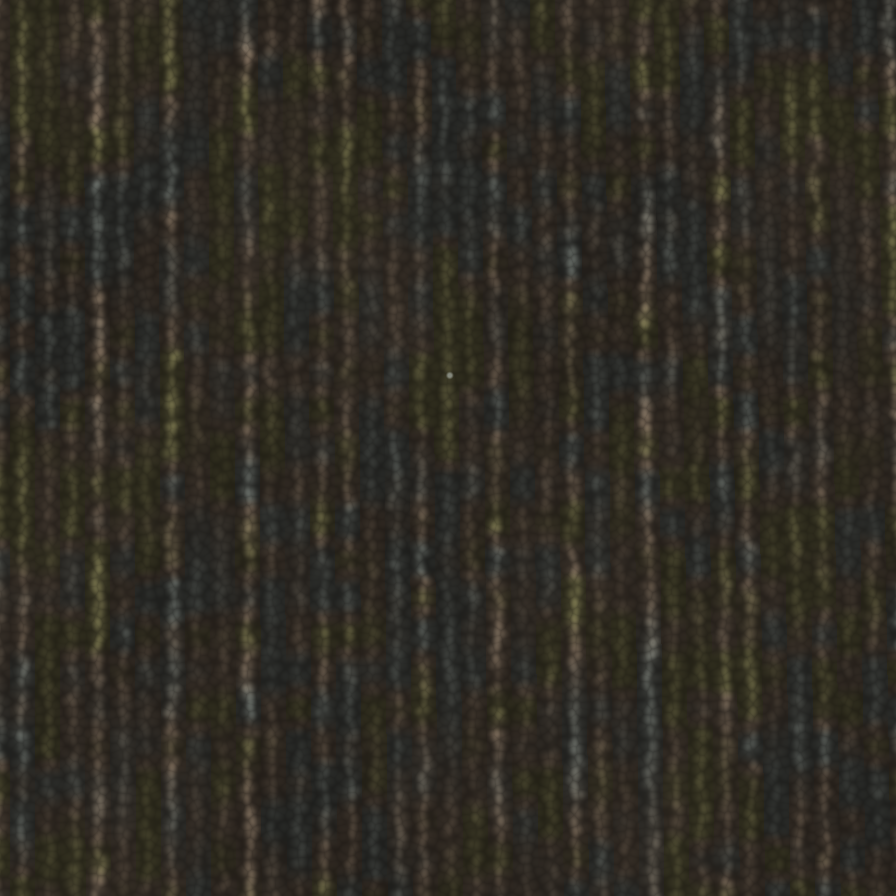
Give the GLSL for this texture, as a three.js fragment shader.

```glsl
// Dark ribbed carpet: upright rows of knotted grey yarn over a brown-black ground.
varying vec2 vUv;

const float CORDS = 36.0;          // cords across
const float CORD_OFFSET = 0.4;     // phase of the first cord, in cords
const float CORD_WIDTH = 0.23;     // soft half width, in cords
const float BRIGHT_PERIOD = 3.2;   // a pale cord about every third one
const float BRIGHT_PHASE = 6.0;
const float LEAN = 0.016;          // cords spread slightly toward the bottom
const float LEAN_PIVOT = 0.7;
const float WOBBLE = 0.20;         // sideways wander of the yarn
const float STITCHES = 78.0;       // knots down
const float DASHES = 17.0;         // worn stretches down
const vec2 FIBRE_GRID = vec2(100.0, 96.0);
const vec2 FLECK_POS = vec2(0.502, 0.581);
const float FLECK_RADIUS = 0.005;

const vec3 GAP = vec3(0.115, 0.108, 0.095);
const vec3 GROUND = vec3(0.185, 0.178, 0.158);
const vec3 YARN = vec3(0.445, 0.435, 0.390);
const vec3 FLECK = vec3(0.60, 0.62, 0.58);
const vec3 OLIVE_TINT = vec3(1.03, 1.02, 0.76);
const vec3 BROWN_TINT = vec3(1.08, 0.96, 0.90);
const vec3 SLATE_TINT = vec3(0.93, 1.00, 1.06);

float hash(vec2 p) {
  vec3 q = fract(vec3(p.xyx) * 0.1031);
  q += dot(q, q.yzx + 33.33);
  return fract((q.x + q.y) * q.z);
}

// Smooth noise along one cord, independent of its neighbours.
float cordNoise(float cord, float t) {
  float k = floor(t);
  float f = smoothstep(0.0, 1.0, t - k);
  return mix(hash(vec2(cord, k)), hash(vec2(cord, k + 1.0)), f);
}

// Distance to the nearest scattered fibre centre.
float cellular(vec2 p) {
  vec2 cell = floor(p);
  float nearest = 2.0;
  for (int y = -1; y <= 1; y++) {
    for (int x = -1; x <= 1; x++) {
      vec2 c = cell + vec2(float(x), float(y));
      vec2 centre = c + vec2(hash(c + 11.0), hash(c + 57.0));
      nearest = min(nearest, distance(p, centre));
    }
  }
  return nearest;
}

// Broad uneven patches, from -1 to 1.
float patches(vec2 p) {
  return 0.5 * sin(p.x * 9.0 + 2.0 * sin(p.y * 7.0))
       + 0.5 * sin(p.y * 13.0 + 2.5 * sin(p.x * 11.0 + 1.0));
}

void main() {
  // Cord layout
  float x = vUv.x * (1.0 - LEAN * (LEAN_PIVOT - vUv.y));
  float row = x * CORDS - CORD_OFFSET;
  float cord = floor(row);
  float id = cord + 20.0;
  float rnd = hash(vec2(id, 3.7));

  // Yarn centre line and profile
  float wander = cordNoise(id + 100.0, vUv.y * STITCHES * 0.7) - 0.5;
  float drift = cordNoise(id + 200.0, vUv.y * 5.0) - 0.5;
  float centre = 0.5 + WOBBLE * (wander + 0.5 * drift) + 0.12 * (rnd - 0.5);
  float stitch = cordNoise(id + 300.0, vUv.y * STITCHES);
  float width = CORD_WIDTH * mix(0.75, 1.15, stitch);
  float d = (fract(row) - centre) / width;
  float profile = exp(-d * d);

  // Pale and dim cords, worn along their length
  float beat = 0.5 + 0.5 * cos(6.28319 * (cord - BRIGHT_PHASE) / BRIGHT_PERIOD);
  float strength = 0.30 + 0.58 * beat * beat + 0.22 * (rnd - 0.3);
  float dash = mix(0.45, 1.1, cordNoise(id + 400.0, vUv.y * DASHES));
  float fibre = 1.0 - smoothstep(0.1, 0.85, cellular(vUv * FIBRE_GRID));
  float knots = mix(0.45, 1.0, stitch) * mix(0.55, 1.15, fibre);

  // Ground and yarn
  float mottling = patches(vUv);
  float groundLight = 0.30 + 0.45 * fibre + 0.15 * mottling;
  vec3 color = mix(GAP, GROUND, clamp(groundLight, 0.0, 1.0));
  color = mix(color, YARN, clamp(profile * strength * dash * knots, 0.0, 1.0));

  // Olive, brown and slate dye variation
  float dye = cordNoise(id + 500.0, vUv.y * 24.0) + 0.25 * mottling;
  vec3 tint = mix(SLATE_TINT, BROWN_TINT, smoothstep(0.1, 0.55, dye));
  tint = mix(tint, OLIVE_TINT, smoothstep(0.55, 0.9, dye));
  color *= tint;

  // One pale speck of lint
  float lint = 1.0 - smoothstep(0.3, 1.0, distance(vUv, FLECK_POS) / FLECK_RADIUS);
  color = mix(color, FLECK, 0.8 * lint);

  gl_FragColor = vec4(color, 1.0);
}
```
